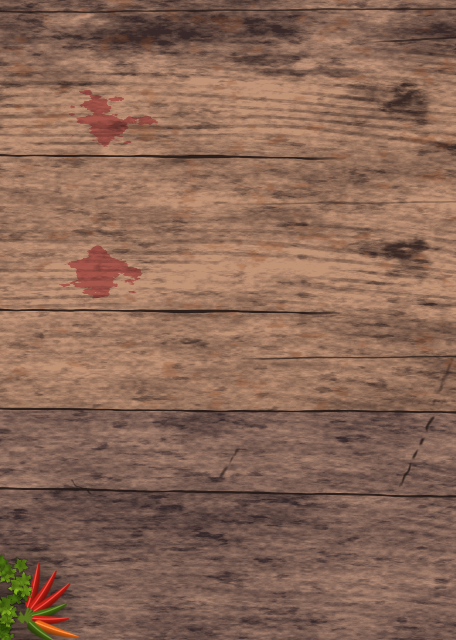
Reproduce this texture procedurally as a WebGL 2 fragment shader.

```glsl
#version 300 es
precision highp float;
// Weathered wooden planks with cracks, knots and paint flecks, chillies and herbs in the lower left corner.
uniform vec2 u_resolution;
out vec4 fragColor;

float hash(vec2 p) {
  vec3 q = fract(p.xyx * .1031);
  q += dot(q, q.yzx + 33.33);
  return fract((q.x + q.y) * q.z);
}

float noise(vec2 p) {
  vec2 i = floor(p), f = fract(p);
  f *= f * (3. - 2. * f);
  return mix(mix(hash(i), hash(i + vec2(1, 0)), f.x),
             mix(hash(i + vec2(0, 1)), hash(i + 1.), f.x), f.y);
}

float fbm(vec2 p) {
  float sum = 0., amp = .5;
  for (int i = 0; i < 5; i++) {
    sum += amp * noise(p);
    p = p * 2.03 + 17.3;
    amp *= .5;
  }
  return sum;
}

// Soft ragged ellipse: center, radii
float smudge(vec2 p, vec4 e, float ragged) {
  return 1. - smoothstep(.4, 1.2, length((p - e.xy) / e.zw) + ragged);
}

// Nearly level split from x0 to x1
float crack(vec2 p, float y, float slope, float width, float x0, float x1) {
  float line = y + slope * p.x + .005 * (fbm(vec2(p.x * 14., y * 90.)) - .5);
  float ends = smoothstep(x0, x0 + .06, p.x) * smoothstep(x1, x1 - .1, p.x);
  width *= .5 + noise(vec2(p.x * 35., y * 50.));
  return ends * (1. - smoothstep(width * .4, width + .0011, abs(p.y - line)));
}

float scratch(vec2 p, vec2 a, vec2 b) {
  vec2 d = b - a;
  p += .008 * (noise(p * 90.) - .5);
  float h = clamp(dot(p - a, d) / dot(d, d), 0., 1.);
  return smoothstep(.004, 0., length(p - a - d * h)) * smoothstep(.1, .5, noise(p * 110.));
}

vec3 wood(vec2 p) {
  // Grain bends down toward the right
  float bend = max(p.x - .28, 0.);
  float w = p.y + .16 * bend * bend + .014 * (noise(p * vec2(5, 11)) - .5);
  float ragged = 1.7 * (fbm(p * vec2(38, 85)) - .5);
  float patches = fbm(p * vec2(7, 19) + 4.) - .5;

  // Tone of each plank
  float old = smoothstep(.001, -.001, p.y - .361 + .007 * p.x);
  float low = smoothstep(.001, -.001, p.y - .237 + .018 * p.x);
  float worn = smoothstep(.86, .93, p.y + .08 * patches);
  float tone = .67 - .18 * old - .11 * low - .15 * worn;
  tone += .08 * smoothstep(.09, 0., abs(p.y - .08)) * smoothstep(.05, .3, p.x);
  tone -= .1 * smoothstep(.4, .7, p.x) * smoothstep(.47, .43, p.y) * (1. - old);

  // Year rings, fibres and pores
  float rings = smoothstep(.75, .79, p.y) * (1. - worn) + smoothstep(.51, .53, p.y) * smoothstep(.67, .61, p.y);
  float wave = sin(w * 420. + 5. * noise(p * vec2(4, 25)));
  tone -= (.06 + .2 * rings) * smoothstep(-.1, .9, wave) * smoothstep(.1, .6, noise(p * vec2(9, 45)));
  tone += .07 * rings + (.5 + .8 * worn) * patches;
  tone += .45 * (fbm(vec2(p.x * 9., w * 130.)) - .5) + .5 * (fbm(p * vec2(110, 300)) - .5);
  tone -= .25 * smoothstep(.58, .75, fbm(p * vec2(32, 120)));

  // Stains
  float stain = .28 * smudge(p, vec4(.19, .945, .08, .055), ragged);
  stain += .25 * smudge(p, vec4(.44, .957, .06, .03), ragged);
  stain += .2 * smudge(p, vec4(.08, .885, .16, .03), ragged);
  stain += .22 * smudge(p, vec4(.306, .335, .045, .028), ragged);
  stain += .12 * smudge(p, vec4(.08, .185, .28, .05), ragged);

  // Knots, streaks, splits and paint come twice, one plank apart
  float paint = 0., split = 0.;
  for (int i = 0; i < 2; i++) {
    float k = float(i);
    vec2 q = p + vec2(.002, .2415) * k;
    stain += .4 * smudge(q, vec4(.642, .836, .042, .035), ragged);
    stain += .3 * smudge(q, vec4(.61, .852, .06, .018), ragged);
    stain += .36 * smudge(q, vec4(.69, .769, .05, .01), ragged);
    stain += .12 * smudge(q, vec4(.6, .725, .22, .03), ragged);
    stain += (.4 - .25 * k) * smudge(q, vec4(.425, .908, .08, .01), ragged);
    stain += (.4 - .25 * k) * smudge(q, vec4(.485, .887, .08, .008), ragged);
    paint += smudge(q, vec4(.165, .813, .048, .025), ragged * 1.6);
    paint += smudge(q, vec4(.145, .836, .018, .02), ragged * 1.6);
    split += crack(q, .758, -.01, .0013, -.1, .56);
    split += crack(q, .756, -.004, .0024, .23, .39);
    split += (.3 + .4 * k) * crack(q, .674, .016, .001, .37, .9);
  }
  split += .7 * crack(p, .981, .008, .001, -.1, .9) + .7 * crack(p, .905, .052, .001, .56, .9);
  split += crack(p, .361, -.007, .0012, -.1, .9) + crack(p, .237, -.018, .0013, -.1, .9);

  // Scratches in the lower planks
  split += .8 * scratch(p, vec2(.673, .345), vec2(.625, .24));
  split += .6 * scratch(p, vec2(.371, .3), vec2(.345, .256));
  split += .6 * scratch(p, vec2(.11, .246), vec2(.14, .228));
  split += .4 * scratch(p, vec2(.706, .44), vec2(.672, .36));

  tone = clamp((tone - stain) * 1.2 + .1, .02, 1.1);
  vec3 color = mix(vec3(.22, .155, .14), vec3(.71, .54, .435), tone);
  color += vec3(-.015, -.003, .02) * (old + .5 * worn);
  float rust = smoothstep(.62, .75, fbm(p * vec2(30, 65) + 30.)) * (1. - old);
  color = mix(color, vec3(.56, .31, .18), .3 * rust);
  color = mix(color, vec3(.5, .22, .2) * (.6 + .6 * tone), .8 * smoothstep(.2, .5, paint));
  return mix(color, vec3(.13, .09, .08), clamp(split, 0., .9));
}

void main() {
  vec2 p = gl_FragCoord.xy / u_resolution * vec2(.711, 1);
  float px = 1. / u_resolution.y;
  vec3 color = wood(p) * (1. - .35 * smudge(p, vec4(.035, .05, .085, .1), 0.));

  // Chillies fan out from one hub
  for (int i = 0; i < 7; i++) {
    float angle = 1.31 - .33 * float(i), reach = i == 6 ? .058 : i == 3 || i == 4 ? .068 : .088;
    vec2 axis = vec2(cos(angle), sin(angle)), q = p - vec2(.038, .034);
    float along = dot(q, axis) / reach, side = dot(q, vec2(-axis.y, axis.x));
    side += .012 * along * (1. - along);
    float t = clamp((along - .28) / .72, 0., 1.);
    float body = length(vec2((along - mix(.28, 1., t)) * reach, side)) - .0072 * (1. - .8 * t * t);
    float stem = max(abs(side) - .0018, abs(along - .1) * reach - .017);
    vec3 skin = i % 3 == 0 && i > 0 ? vec3(.25, .36, .06) : i == 5 ? vec3(.8, .36, .08) : vec3(.68, .11, .07);
    skin *= .65 + .5 * smoothstep(-.007, .005, side);
    skin += .2 * smoothstep(.002, 0., abs(side - .002));
    color = mix(color, vec3(.36, .46, .12), smoothstep(px, -px, stem));
    color = mix(color, skin, smoothstep(px, -px, body));
  }

  // Lobed herb leaves
  for (float k = 0.; k < 22.; k++) {
    float y = .0057 * (k + .5);
    vec2 q = p - vec2(hash(vec2(k, 3)) * mix(.015, .042, smoothstep(.03, .07, y)), y);
    float a = atan(q.y, q.x) + 6.28 * hash(vec2(k, 8));
    float leaf = length(q) - .0115 * (.78 + .22 * cos(5. * a) + .08 * cos(13. * a));
    vec3 green = mix(vec3(.2, .32, .04), vec3(.46, .6, .12), hash(vec2(k, 5)));
    color *= 1. - .25 * smoothstep(.004, 0., leaf);
    color = mix(color, green * (.75 + .5 * noise(p * 190.)), smoothstep(px, -px, leaf));
  }
  fragColor = vec4(color, 1);
}
```
